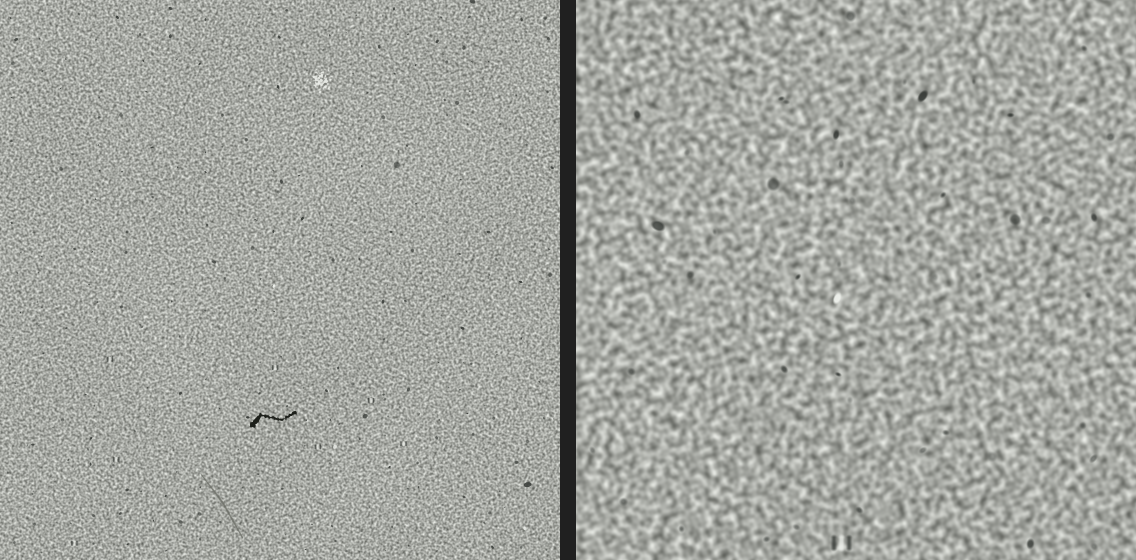
Left: the whole. Right: its middle third, enlarged.
Give the GLSL for this texture, as a Shadertoy shader.

```glsl
// Fine grey mineral grain with scattered dark specks, pale flecks and two stray fibres.

const vec3 BASE_GREY  = vec3(0.652, 0.661, 0.639);
const vec3 SPECK_DARK = vec3(0.20, 0.215, 0.20);
const vec3 FIBRE_DARK = vec3(0.11, 0.12, 0.10);
const vec3 HAIR_GREY  = vec3(0.42, 0.43, 0.40);
const vec3 FLECK_PALE = vec3(0.93, 0.94, 0.92);

// Integer hash: lattice cell and seed to two values in 0..1
vec2 hash2(vec2 cell, float seed) {
    uvec3 v = uvec3(ivec3(cell, seed) + 4096);
    v = v * 1664525u + 1013904223u;
    v.x += v.y * v.z; v.y += v.z * v.x; v.z += v.x * v.y;
    v ^= v >> 16u;
    v.x += v.y * v.z; v.y += v.z * v.x;
    return vec2(v.xy >> 8u) / 16777216.0;
}

float cornerSlope(vec2 cell, vec2 offset, float seed) {
    float angle = 6.28318 * hash2(cell, seed).x;
    return dot(vec2(cos(angle), sin(angle)), offset);
}

float gradientNoise(vec2 p, float seed) {
    vec2 i = floor(p), f = fract(p);
    vec2 w = f * f * f * (f * (f * 6.0 - 15.0) + 10.0);
    vec2 e = vec2(0.0, 1.0);
    float low  = mix(cornerSlope(i, f, seed), cornerSlope(i + e.yx, f - e.yx, seed), w.x);
    float high = mix(cornerSlope(i + e, f - e, seed), cornerSlope(i + 1.0, f - 1.0, seed), w.x);
    return mix(low, high, w.y);
}

vec2 rotate(vec2 p, float angle) {
    float c = cos(angle), s = sin(angle);
    return vec2(c * p.x - s * p.y, s * p.x + c * p.y);
}

// Coverage of a shape from its signed distance
float cover(float dist, float soft) {
    return 1.0 - smoothstep(-soft, soft, dist);
}

// Distance to a stroke whose radius runs from ra to rb
float taperedStroke(vec2 p, vec2 a, vec2 b, float ra, float rb) {
    vec2 ab = b - a;
    float t = clamp(dot(p - a, ab) / dot(ab, ab), 0.0, 1.0);
    return length(p - a - ab * t) - mix(ra, rb, t);
}

// One randomly turned oval per occupied cell
float specks(vec2 p, float count, float share, float rMin, float rMax, float soft, float seed) {
    vec2 cell = floor(p * count);
    vec2 pick = hash2(cell, seed), shape = hash2(cell, seed + 1.0);
    vec2 centre = (cell + 0.2 + 0.6 * hash2(cell, seed + 2.0)) / count;
    vec2 q = rotate(p - centre, 6.28318 * shape.x);
    q.y *= 1.0 + 0.7 * shape.y;
    float radius = mix(rMin, rMax, pick.y * pick.y);
    return step(pick.x, share) * cover(length(q) - radius, soft) * mix(0.6, 1.0, shape.y);
}

// Upright twin marks: x is the dark pair, y the pale gap between them
vec2 twinMarks(vec2 p, float count, float share, float soft, float seed) {
    vec2 cell = floor(p * count);
    vec2 centre = (cell + 0.25 + 0.5 * hash2(cell, seed)) / count;
    vec2 q = p - centre;
    vec2 halfMark = vec2(0.0, 0.003);
    float pair = taperedStroke(vec2(abs(q.x) - 0.0045, q.y), -halfMark, halfMark, 0.0013, 0.0013);
    float gap = taperedStroke(q, -halfMark, halfMark, 0.0015, 0.0015);
    return step(hash2(cell, seed + 1.0).x, share) * vec2(cover(pair, soft), cover(gap, soft));
}

void mainImage(out vec4 fragColor, in vec2 fragCoord) {
    vec2 uv = fragCoord / iResolution.y;
    float soft = max(0.0012, 0.75 / iResolution.y);

    // Grain: two turned layers over a faint broad tone
    float grain = gradientNoise(rotate(uv, 0.5) * 175.0, 1.0)
                + gradientNoise(rotate(uv, 1.2) * 240.0, 2.0);
    float tone = gradientNoise(uv * 5.0, 3.0);
    vec3 color = BASE_GREY + 0.255 * grain + 0.02 * tone;

    // Dark specks, many small and few large
    float dark = specks(uv, 21.0, 0.50, 0.0014, 0.0038, soft, 10.0);
    dark = max(dark, 0.6 * specks(uv + 0.37, 27.0, 0.30, 0.0012, 0.0026, soft, 20.0));
    dark = max(dark, specks(uv + 0.11, 7.0, 0.16, 0.0035, 0.0070, soft, 30.0));
    color = mix(color, SPECK_DARK, 0.9 * dark);

    // Twin marks in the lower part
    vec2 twin = twinMarks(uv, 13.0, 0.16, soft, 40.0) * (1.0 - smoothstep(0.38, 0.42, uv.y));
    color = mix(color, SPECK_DARK, 0.75 * twin.x);
    color = mix(color, FLECK_PALE, 0.8 * twin.y);

    // Pale flecks and one ragged smudge
    float pale = specks(uv + 0.23, 8.0, 0.09, 0.0020, 0.0050, soft, 50.0);
    float smudge = cover(length(uv - vec2(0.573, 0.857)) - 0.010 - 0.02 * grain, 0.006);
    color = mix(color, FLECK_PALE, max(pale, 0.8 * smudge));

    // Dark bent fibre
    vec2 bendA = vec2(0.466, 0.259), bendB = vec2(0.503, 0.250);
    float fibre = taperedStroke(uv, vec2(0.451, 0.241), bendA, 0.0050, 0.0025);
    fibre = min(fibre, taperedStroke(uv, bendA, bendB, 0.0025, 0.0017));
    fibre = min(fibre, taperedStroke(uv, bendB, vec2(0.527, 0.263), 0.0017, 0.0030));
    color = mix(color, FIBRE_DARK, cover(fibre + 0.002 * grain, soft));

    // Thin grey hair
    vec2 hairBend = vec2(0.398, 0.102);
    float hair = min(taperedStroke(uv, vec2(0.360, 0.152), hairBend, 0.0010, 0.0017),
                     taperedStroke(uv, hairBend, vec2(0.433, 0.040), 0.0017, 0.0012));
    color = mix(color, HAIR_GREY, 0.8 * cover(hair, soft));

    fragColor = vec4(clamp(color, 0.0, 1.0), 1.0);
}
```
